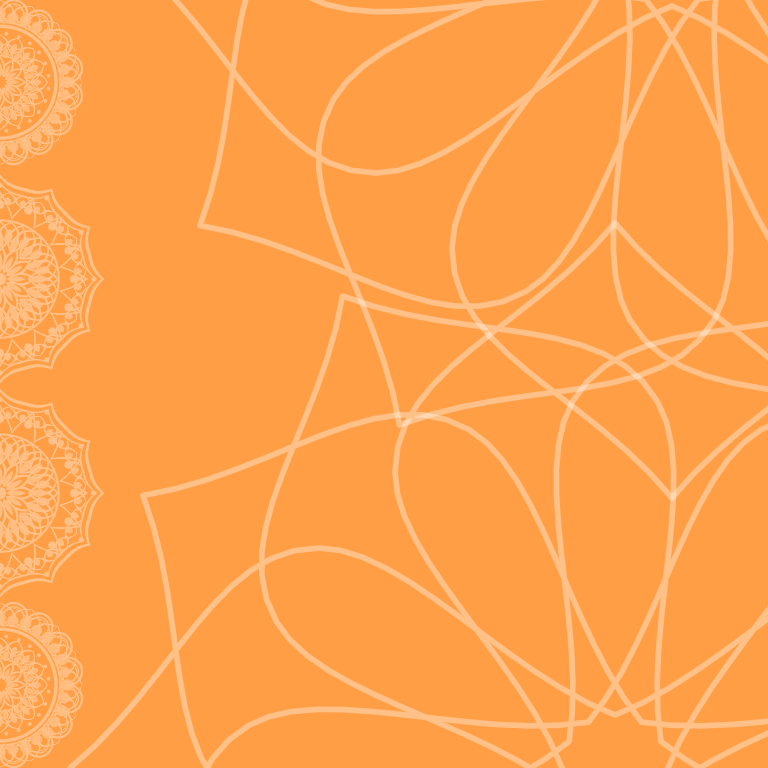
This background is drawn by a Shadertoy shader. Its source:

```glsl
const float TAU = 6.2831853;
const vec3 ORANGE = vec3(1.0, 0.62, 0.27);
const float INK_ALPHA = 0.36;

// Large rosettes
const vec2 UPPER_CENTER = vec2(0.875, 1.0612);
const vec2 LOWER_CENTER = vec2(0.8008, 0.0);
const float ROSETTE_FOLDS = 12.0;
const float ROSETTE_REACH = 0.73;
const float LINE_HALF = 0.0037;
const int STEPS = 12;

// Half of one strand: inner bend, crest and outer tip with their handles
const vec2 BEND = vec2(0.0, 0.069);
const vec2 BEND_OUT = vec2(0.1432, 0.1237);
const vec2 CREST_IN = vec2(0.2734, 0.2865);
const vec2 CREST = vec2(0.3854, 0.2865);
const vec2 CREST_OUT = vec2(0.5208, 0.2865);
const vec2 TIP_IN = vec2(0.5729, 0.1107);
const vec2 TIP = vec2(0.7096, 0.0);

// Mandalas along the left edge
const float LACE_RADIUS = 0.108;
const float STAR_RADIUS = 0.134;
const float LACE_TOP = 0.893;
const float LACE_BOTTOM = 0.108;
const float STAR_TOP = 0.6367;
const float STAR_BOTTOM = 0.358;

float stroke(float d, float halfWidth, float aa) {
    return 1.0 - smoothstep(halfWidth - aa, halfWidth + aa, abs(d));
}

float segmentDistance(vec2 p, vec2 a, vec2 b) {
    vec2 ab = b - a;
    return length(p - a - ab * clamp(dot(p - a, ab) / dot(ab, ab), 0.0, 1.0));
}

vec2 bezier(vec2 a, vec2 b, vec2 c, vec2 d, float t) {
    float s = 1.0 - t;
    return s * s * s * a + 3.0 * s * s * t * b + 3.0 * s * t * t * c + t * t * t * d;
}

vec2 strandPoint(int i) {
    float t = float(i) / float(STEPS);
    return t < 1.0 ? bezier(BEND, BEND_OUT, CREST_IN, CREST, t)
                   : bezier(CREST, CREST_OUT, TIP_IN, TIP, t - 1.0);
}

// Union of twelve mirrored strands, each spanning a half turn
float rosette(vec2 p, float aa) {
    float r = length(p);
    if (r > ROSETTE_REACH) return 0.0;
    float sector = TAU / ROSETTE_FOLDS;
    float angle = abs(mod(atan(p.x, p.y) + 0.5 * sector, sector) - 0.5 * sector);
    vec2 copies[6];
    for (int k = 0; k < 3; k++) {
        float near = float(k) * sector + angle;
        float far = float(k + 1) * sector - angle;
        copies[2 * k] = r * vec2(sin(near), cos(near));
        copies[2 * k + 1] = r * vec2(sin(far), cos(far));
    }
    float d = 1.0;
    vec2 start = BEND;
    for (int i = 1; i <= 2 * STEPS; i++) {
        vec2 end = strandPoint(i);
        for (int k = 0; k < 6; k++) d = min(d, segmentDistance(copies[k], start, end));
        start = end;
    }
    return stroke(d, LINE_HALF, aa);
}

// Repeat around the centre; the motif lies on the x axis
vec2 foldSector(vec2 p, float count, float shift) {
    float s = TAU / count;
    float a = mod(atan(p.y, p.x) + (0.5 + shift) * s, s) - 0.5 * s;
    return length(p) * vec2(cos(a), sin(a));
}

// Signed leaf shape between two radii
float leaf(vec2 q, float inner, float outer, float halfWidth) {
    float t = (2.0 * q.x - inner - outer) / (outer - inner);
    return abs(q.y) - halfWidth * (1.0 - t * t);
}

// A ring of nested leaves with a vein
float leafRing(vec2 p, float count, float shift, float inner, float outer, float aa) {
    vec2 q = foldSector(p, count, shift);
    float width = 1.5 * (inner + outer) / count;
    float ink = stroke(leaf(q, inner, outer, width), 0.012, aa);
    float core = mix(inner, outer, 0.65);
    return max(ink, stroke(max(leaf(q, inner, core, width * 0.4), 0.0), 0.004, aa));
}

float laceMandala(vec2 p, float aa) {
    float r = length(p);
    if (r > 1.1) return 0.0;
    // Scalloped rim
    vec2 q = foldSector(p, 16.0, 0.5);
    float scallop = length(q - vec2(0.84, 0.0)) - 0.165;
    float ink = stroke(scallop, 0.013, aa);
    ink = max(ink, stroke(scallop + 0.045, 0.008, aa));
    ink = max(ink, leafRing(p, 16.0, 0.5, 0.73, 0.94, aa));
    ink = max(ink, leafRing(p, 16.0, 0.0, 0.72, 0.99, aa));
    // Clear the disc, then fill it with bands
    ink *= smoothstep(0.71 - aa, 0.71 + aa, r);
    ink = max(ink, stroke(r - 0.675, 0.02, aa));
    ink = max(ink, stroke(r - 0.725, 0.009, aa));
    vec2 bead = foldSector(p, 24.0, 0.5) - vec2(0.59, 0.0);
    ink = max(ink, stroke(length(bead), 0.022, aa));
    ink = max(ink, leafRing(p, 16.0, 0.0, 0.37, 0.57, aa));
    ink = max(ink, leafRing(p, 16.0, 0.5, 0.3, 0.48, aa));
    ink = max(ink, leafRing(p, 12.0, 0.0, 0.08, 0.3, aa));
    return max(ink, stroke(r - 0.32, 0.01, aa));
}

float starMandala(vec2 p, float aa) {
    float r = length(p);
    if (r > 1.1) return 0.0;
    // Pointed rim
    vec2 q = foldSector(p, 12.0, 0.0);
    float peak = 1.0 - abs(atan(q.y, q.x)) * 12.0 / (0.5 * TAU);
    float rim = r - 0.9 - 0.1 * peak * peak * peak;
    float ink = max(stroke(rim, 0.016, aa), stroke(rim + 0.065, 0.009, aa));
    ink = max(ink, stroke(length(q - vec2(0.91, 0.0)), 0.025, aa));
    // Zigzag band with beads
    float wave = abs(fract(atan(p.y, p.x) * 16.0 / TAU) - 0.5) * 2.0;
    ink = max(ink, stroke((r - 0.6 - 0.24 * wave) * 0.75, 0.012, aa));
    vec2 bead = foldSector(p, 16.0, 0.0) - vec2(0.72, 0.0);
    ink = max(ink, stroke(length(bead), 0.04, aa));
    ink = max(ink, leafRing(p, 32.0, 0.5, 0.72, 0.84, aa));
    // Inner flower
    ink = max(ink, stroke(r - 0.57, 0.01, aa));
    ink = max(ink, leafRing(p, 16.0, 0.0, 0.28, 0.56, aa));
    ink = max(ink, leafRing(p, 16.0, 0.5, 0.36, 0.56, aa));
    ink = max(ink, leafRing(p, 12.0, 0.0, 0.08, 0.33, aa));
    return max(ink, stroke(r, 0.06, aa));
}

void mainImage(out vec4 fragColor, in vec2 fragCoord) {
    vec2 p = fragCoord / iResolution.y;
    float aa = 0.7 / iResolution.y;
    vec3 color = ORANGE;

    // Overlapping translucent rosettes brighten where they cross
    color = mix(color, vec3(1.0), INK_ALPHA * rosette(p - UPPER_CENTER, aa));
    color = mix(color, vec3(1.0), INK_ALPHA * rosette(p - LOWER_CENTER, aa));

    // Mirrored column of mandalas
    float laceY = p.y > 0.5 ? LACE_TOP : LACE_BOTTOM;
    float starY = p.y > 0.5 * (STAR_TOP + STAR_BOTTOM) ? STAR_TOP : STAR_BOTTOM;
    float lace = laceMandala((p - vec2(0.0, laceY)) / LACE_RADIUS, aa / LACE_RADIUS);
    float star = starMandala((p - vec2(0.0, starY)) / STAR_RADIUS, aa / STAR_RADIUS);
    color = mix(color, vec3(1.0), INK_ALPHA * max(lace, star));

    fragColor = vec4(color, 1.0);
}
```
